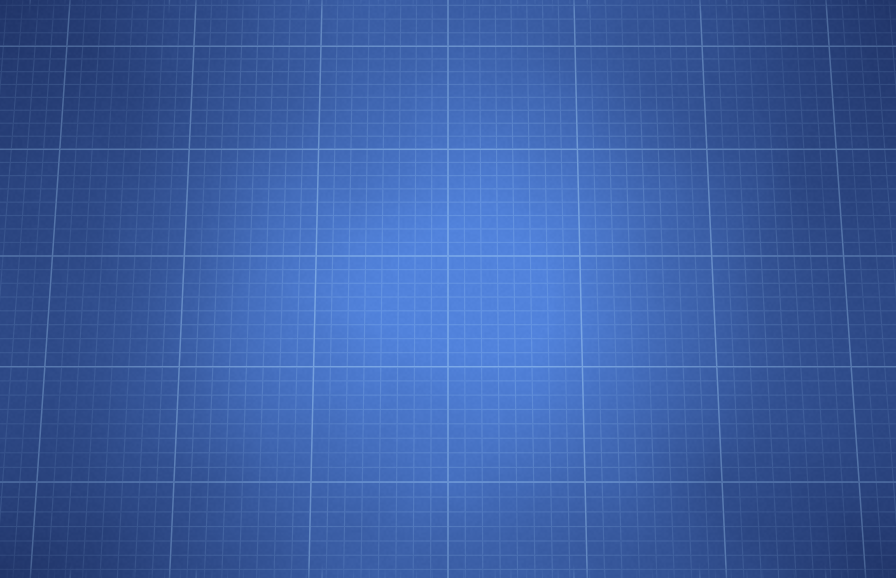
Write a Shadertoy shader that draws this pattern.

```glsl
// Blueprint paper in slight perspective: 7 columns and 5 rows of major lines,
// split by faint lines, over a blue ground lit from the middle. Glow, noise
// and rows are periodic; columns mirror in x and cross-fade at top and bottom.

const float PI = 3.14159265;
const float STEPS = 8.0;            // faint steps in a major cell
const float CLOSING_STEPS = 10.0;   // and in the taller row across the wrap
const float MAJOR_WIDTH = 0.0026;   // in canvas heights
const float MINOR_WIDTH = 0.0020;
const float COLUMN_TOP = 0.1406;    // column spacing, in canvas widths
const float COLUMN_BOTTOM = 0.1554;
const float FADE_BAND = 0.03;
const float FIRST_ROW = 0.080;      // measured down from the top
const float ROW_SPAN = 0.754;       // first to fifth row line
const float ROW_GROWTH = 0.30;
const float CLOSING_GROWTH = -0.06;

const vec3 DEEP_BLUE = vec3(0.118, 0.190, 0.385);
const vec3 BRIGHT_BLUE = vec3(0.320, 0.512, 0.862);
const vec3 LINE_BLUE = vec3(0.640, 0.810, 0.960);

// Integer hash of a lattice point, 0 to 1
float hash(vec2 cell) {
    uvec2 q = uvec2(cell) * uvec2(1597334673u, 3812015801u);
    uint n = (q.x ^ q.y) * 1597334673u;
    n = (n ^ (n >> 15)) * 2246822519u;
    n ^= n >> 13;
    return float(n >> 8) / 16777216.0;
}

// Value noise that wraps after a whole number of cells
float wrapNoise(vec2 uv, vec2 period) {
    vec2 p = uv * period;
    vec2 i = floor(p);
    vec2 f = p - i;
    f = f * f * (3.0 - 2.0 * f);
    vec2 a = mod(i, period);
    vec2 b = mod(i + 1.0, period);
    return mix(mix(hash(a), hash(vec2(b.x, a.y)), f.x),
               mix(hash(vec2(a.x, b.y)), hash(b), f.x), f.y);
}

float wrapClouds(vec2 uv, vec2 period) {
    float sum = 0.0;
    float weight = 0.5;
    for (int octave = 0; octave < 4; octave++) {
        sum += weight * wrapNoise(uv, period);
        period *= 2.0;
        weight *= 0.5;
    }
    return sum / 0.9375;
}

// Light falling off from the centre, smooth across the edges
float glow(vec2 uv, vec2 centre) {
    vec2 s = sin(PI * (uv - centre));
    vec2 fall = s * s;
    return (1.0 - 0.74 * fall.x) * (1.0 - 0.45 * fall.y);
}

// Share of a pixel covered by the nearest line at whole g
float lineCover(float g, float spacing, float width, float pixel) {
    float dist = abs(fract(g + 0.5) - 0.5) * spacing;
    float upper = min(dist + 0.5 * width, 0.5 * pixel);
    float lower = max(dist - 0.5 * width, -0.5 * pixel);
    return clamp((upper - lower) / pixel, 0.0, 1.0);
}

// Minor and major coverage along one axis
vec2 ruling(float g, float spacing, float steps, float pixel) {
    return vec2(lineCover(g * steps, spacing / steps, MINOR_WIDTH, pixel),
                lineCover(g, spacing, MAJOR_WIDTH, pixel));
}

// Columns fan out downward from the centre line
vec2 fanColumns(float x, float down, float aspect, float pixel) {
    float spacing = mix(COLUMN_TOP, COLUMN_BOTTOM, down);
    return ruling((x - 0.5) / spacing, spacing * aspect, STEPS, pixel);
}

vec2 columns(float x, float down, float aspect, float pixel) {
    float side = down < 0.5 ? 1.0 : -1.0;
    float edge = min(down, 1.0 - down);
    float fade = 1.0 - smoothstep(-FADE_BAND, FADE_BAND, edge);
    return mix(fanColumns(x, down, aspect, pixel),
               fanColumns(x, down + side, aspect, pixel), fade);
}

// A run of rows whose height changes steadily
vec2 rowRun(float r, float span, float count, float growth, float steps, float pixel) {
    float density = (count + growth * (1.0 - 2.0 * r)) / span;
    return ruling(count * r + growth * r * (1.0 - r), 1.0 / density, steps, pixel);
}

// Four growing rows, then one that closes the wrap
vec2 rows(float down, float pixel) {
    float t = fract(down - FIRST_ROW);
    float rest = 1.0 - ROW_SPAN;
    return t < ROW_SPAN
        ? rowRun(t / ROW_SPAN, ROW_SPAN, 4.0, ROW_GROWTH, STEPS, pixel)
        : rowRun((t - ROW_SPAN) / rest, rest, 1.0, CLOSING_GROWTH, CLOSING_STEPS, pixel);
}

void mainImage(out vec4 fragColor, in vec2 fragCoord) {
    vec2 uv = fragCoord / iResolution.xy;
    float aspect = iResolution.x / iResolution.y;
    float pixel = 1.0 / iResolution.y;
    float down = 1.0 - uv.y;
    // Ground
    float clouds = wrapClouds(uv, vec2(5.0, 3.0)) - 0.5;
    float light = clamp(glow(uv, vec2(0.5, 0.48)) + 0.22 * clouds + 0.03, 0.0, 1.0);
    vec3 color = mix(DEEP_BLUE, BRIGHT_BLUE, light);
    color += 0.014 * (wrapNoise(uv, vec2(384.0, 248.0)) - 0.5);
    // Lines, with the faint ones worn in patches
    vec2 cover = max(columns(uv.x, down, aspect, pixel), rows(down, pixel));
    float wear = mix(0.65, 1.2, wrapNoise(uv, vec2(14.0, 9.0)));
    float ink = max(cover.x * wear * mix(0.10, 0.20, light), cover.y * mix(0.26, 0.53, light));
    fragColor = vec4(mix(color, LINE_BLUE, ink), 1.0);
}
```
